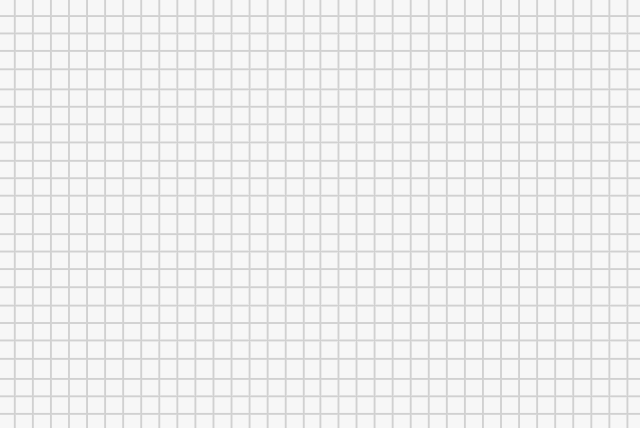
Write a Shadertoy shader that draws this pattern.

```glsl
// Square graph paper: thin grey rules on a near-white sheet.
// Each pixel finds its nearest column and row rule, whose slightly
// uneven spacing comes from a sawtooth drift and a cycle of eight rows.

// Drift of a column rule, in cells: it grows slowly and resets mid-sheet.
float columnDrift(float column) {
    return 0.0032 * column - 0.021 - 0.079 * step(16.5, column);
}

// Drift of a row rule, in cells: the fourth gap of every eight is wider.
float rowDrift(float row) {
    float cycle[8] = float[8](0.0, -0.039, -0.074, -0.058, 0.051, 0.012, -0.018, -0.016);
    return cycle[int(mod(row, 8.0))];
}

// Antialiased coverage of a rule at a distance from its centre.
float ruleCoverage(float dist, float pixel) {
    return clamp((0.053 - abs(dist)) / pixel + 0.5, 0.0, 1.0);
}

void mainImage(out vec4 fragColor, in vec2 fragCoord) {
    // Cell coordinates, with rows counted down from the top edge
    vec2 cellsAcross = vec2(35.55, 23.65);
    vec2 uv = fragCoord / iResolution.xy;
    vec2 cell = vec2(uv.x, 1.0 - uv.y) * cellsAcross - vec2(0.843, 0.887);
    vec2 pixel = cellsAcross / iResolution.xy;

    // Distance to the nearest rule on each axis
    vec2 index = round(cell);
    vec2 dist = cell - index - vec2(columnDrift(index.x), rowDrift(index.y));

    // Crossing rules share one flat tone
    float ink = max(ruleCoverage(dist.x, pixel.x), ruleCoverage(dist.y, pixel.y));
    fragColor = vec4(mix(vec3(0.97), vec3(0.82), ink), 1.0);
}
```
